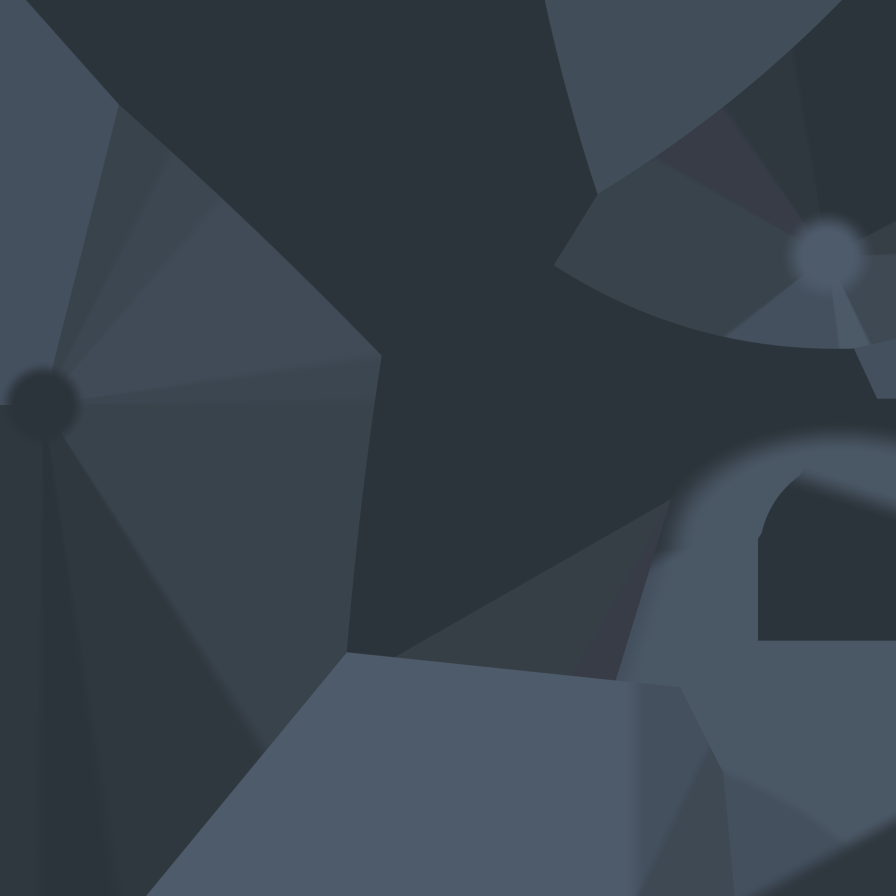
A WebGL 1 fragment shader for this background:

```glsl
precision highp float;
uniform vec2 u_resolution;

// Palette, dark to light
const vec3 INK = vec3(0.173, 0.204, 0.231);
const vec3 SHADE = vec3(0.186, 0.218, 0.248);
const vec3 PLUM = vec3(0.216, 0.237, 0.280);
const vec3 MOSS = vec3(0.212, 0.247, 0.275);
const vec3 SLATE = vec3(0.224, 0.263, 0.298);
const vec3 DUSK = vec3(0.245, 0.285, 0.328);
const vec3 TEAL = vec3(0.255, 0.302, 0.345);
const vec3 STEEL = vec3(0.265, 0.312, 0.368);
const vec3 ASH = vec3(0.290, 0.341, 0.396);
const vec3 MIST = vec3(0.306, 0.357, 0.420);

// Fan hubs and shared corners
const vec2 LEFT_HUB = vec2(0.048, 0.548);
const vec2 RIGHT_HUB = vec2(0.924, 0.714);
const vec2 LEFT_TIP = vec2(0.426, 0.603);
const vec2 SLAB_TIP = vec2(0.387, 0.272);
const vec2 SLAB_FOOT = vec2(0.163, 0.0);
const vec2 SLAB_EDGE = vec2(0.759, 0.233);
const vec2 SLAB_SIDE = vec2(0.807, 0.138);
const vec2 WEDGE_TIP = vec2(0.667, 0.783);
const vec2 FAN_TIP = vec2(0.618, 0.704);
const vec2 FAN_FOOT = vec2(0.953, 0.611);
const vec2 ARCH_TOP = vec2(0.749, 0.443);
const vec2 ARCH_FOOT = vec2(0.6875, 0.242);
const vec2 HOLE_TOP = vec2(0.892, 0.469);

const float HUB_RADIUS = 0.040;
const float BLADE_BLUR = 0.025;

// Signed distance to a bowed line, positive on the left of a to b
float side(vec2 p, vec2 a, vec2 b, float bow) {
  vec2 d = b - a;
  float t = clamp(dot(p - a, d) / dot(d, d), 0.0, 1.0);
  return dot(p - a, vec2(-d.y, d.x)) / length(d) + 4.0 * bow * t * (1.0 - t);
}

float cover(float dist) {
  float w = 0.75 / min(u_resolution.x, u_resolution.y);
  return smoothstep(-w, w, dist);
}

float soft(float dist, float blur) {
  return smoothstep(-blur, blur, dist);
}

// Switches to the next blade colour past an angle
vec3 blade(vec3 base, vec3 next, float angle, float start) {
  return mix(base, next, soft(angle - start, BLADE_BLUR));
}

vec3 leftFan(vec2 p) {
  vec2 d = p - LEFT_HUB;
  float a = atan(d.y, d.x);
  vec3 c = blade(SHADE, INK, a, -1.58);
  c = blade(c, SHADE, a, -1.42);
  c = blade(c, SLATE, a, -1.0);
  c = blade(c, mix(SLATE, DUSK, 0.5), a, 0.01);
  c = blade(c, mix(DUSK, STEEL, 0.3), a, 0.144);
  c = blade(c, mix(SLATE, DUSK, 0.7), a, 0.859);
  c = blade(c, SLATE, a, 1.10);
  c = mix(c, STEEL, cover((a - 1.323) * length(d)));
  return mix(c, INK, soft(HUB_RADIUS - length(d), 0.009));
}

vec3 rightFan(vec2 p) {
  vec2 d = p - RIGHT_HUB;
  float a = atan(d.x, -d.y);
  vec3 c = blade(INK, SHADE, a, -2.97);
  c = blade(c, PLUM, a, -2.53);
  c = blade(c, SLATE, a, -2.086);
  c = blade(c, STEEL, a, -0.91);
  c = blade(c, mix(ASH, MIST, 0.4), a, 0.12);
  c = blade(c, DUSK, a, 0.45);
  c = blade(c, MOSS, a, 1.6);
  c = blade(c, INK, a, 2.05);
  return mix(c, MIST, soft(HUB_RADIUS - length(d), 0.014));
}

vec3 slab(vec2 p) {
  vec3 c = mix(MIST, STEEL, soft(p.x - 0.709, 0.014));
  float facet = side(p, vec2(0.792, 0.167), vec2(0.723, 0.023), 0.0);
  return mix(c, DUSK, soft(facet, 0.006));
}

void main() {
  vec2 p = gl_FragCoord.xy / u_resolution;
  vec3 c = INK;

  // Left fan
  vec2 notch = vec2(0.133, 0.883);
  float roof = max(side(p, notch, vec2(0.029, 1.0), 0.0), side(p, LEFT_TIP, notch, 0.004));
  float flank = min(side(p, SLAB_TIP, LEFT_TIP, -0.003), side(p, SLAB_FOOT, SLAB_TIP, 0.0));
  c = mix(c, leftFan(p), cover(min(roof, flank)));

  // Top wedge and right fan share one curved edge
  float crease = side(p, vec2(0.940, 1.0), WEDGE_TIP, -0.011);
  float wedge = min(-crease, side(p, vec2(0.608, 1.0), WEDGE_TIP, 0.003));
  c = mix(c, TEAL, cover(wedge));
  float fan = min(side(p, WEDGE_TIP, FAN_TIP, 0.0), side(p, FAN_TIP, FAN_FOOT, 0.027));
  c = mix(c, rightFan(p), cover(min(crease, fan)));
  float chip = min(side(p, FAN_FOOT, vec2(0.979, 0.555), 0.0), p.y - 0.555);
  c = mix(c, STEEL, cover(min(chip, side(p, vec2(1.0, 0.622), FAN_FOOT, 0.0))));

  // Two-tone triangle beside the arch
  float archSide = side(p, ARCH_TOP, ARCH_FOOT, 0.0);
  float tri = min(-archSide, side(p, ARCH_TOP, vec2(0.443, 0.268), 0.0));
  float fold = side(p, ARCH_TOP, vec2(0.638, 0.247), 0.0);
  c = mix(c, mix(MOSS, PLUM, soft(fold, 0.004)), cover(min(tri, p.y - 0.2)));

  // Arch with a soft crown, a lower facet and a dark corner
  vec2 q = vec2((p.x - 0.9375) / 0.206, max(p.y - 0.388, 0.0) / 0.137);
  float crown = (1.0 - length(q)) * 0.137 + max(0.388 - p.y, 0.0);
  vec3 arch = mix(STEEL, ASH, soft(archSide - 0.012, 0.014));
  float facet = side(p, vec2(0.94, 0.06), SLAB_SIDE, 0.006);
  arch = mix(arch, STEEL, soft(facet, 0.008));
  arch = mix(arch, SHADE, soft(side(p, vec2(1.0, 0.085), vec2(0.844, 0.0), 0.0), 0.012));
  c = mix(c, arch, cover(archSide) * smoothstep(-0.006, 0.03, crown));

  // Hole under the arch
  float hole = min(side(p, HOLE_TOP, vec2(0.850, 0.405), 0.007), p.x - 0.846);
  hole = min(hole, p.y - 0.285);
  float lintel = side(p, vec2(1.0, 0.434), HOLE_TOP, 0.0);
  c = mix(c, INK, cover(hole) * smoothstep(-0.014, 0.018, lintel));

  // Pale slab in front
  float body = min(side(p, SLAB_EDGE, SLAB_TIP, 0.0), side(p, SLAB_TIP, SLAB_FOOT, 0.0));
  body = min(body, side(p, SLAB_SIDE, SLAB_EDGE, 0.0));
  body = min(body, side(p, vec2(0.820, 0.0), SLAB_SIDE, 0.0));
  c = mix(c, slab(p), cover(body));

  gl_FragColor = vec4(c, 1.0);
}
```
